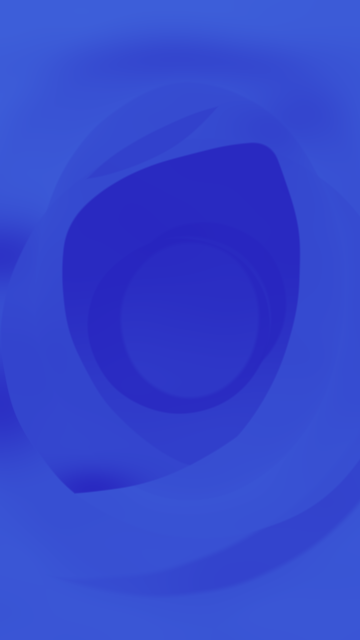
This background is drawn by a Shadertoy shader. Its source:

```glsl
const vec3 DEEP_BLUE = vec3(0.148, 0.128, 0.742);
const vec3 SKY_BLUE = vec3(0.245, 0.385, 0.857);
const vec2 CANVAS = vec2(0.5625, 1.0);
const float CRISP = 0.002;

vec2 hashGradient(vec2 cell) {
    float h = fract(sin(dot(cell, vec2(127.1, 311.7))) * 4375.85);
    return vec2(cos(6.2832 * h), sin(6.2832 * h));
}

float gradientNoise(vec2 p) {
    vec2 i = floor(p), f = fract(p);
    vec2 u = f * f * f * (f * (f * 6.0 - 15.0) + 10.0);
    vec2 e = vec2(0.0, 1.0);
    float low = mix(dot(hashGradient(i), f),
                    dot(hashGradient(i + e.yx), f - e.yx), u.x);
    float high = mix(dot(hashGradient(i + e), f - e),
                     dot(hashGradient(i + 1.0), f - 1.0), u.x);
    return mix(low, high, u.y);
}

float disc(vec2 p, vec2 center, float radius) {
    return length(p - center) - radius;
}

float ellipse(vec2 p, vec2 center, vec2 radii) {
    return (length((p - center) / radii) - 1.0) * min(radii.x, radii.y);
}

// Intersection with a rounded corner
float roundMax(float a, float b, float k) {
    float h = max(k - abs(a - b), 0.0) / k;
    return max(a, b) + h * h * k * 0.25;
}

float glow(vec2 p, vec2 center, vec2 size) {
    vec2 q = (p - center) / size;
    return exp(-dot(q, q));
}

// Paints a translucent shape over the current tone
float layer(float tone, float paint, float dist, float soft, float opacity) {
    return mix(tone, paint, opacity * (1.0 - smoothstep(-soft, soft, dist)));
}

float backdrop(vec2 p) {
    float tone = mix(0.80, 0.94, smoothstep(0.55, 1.0, p.y));
    tone -= 0.05 * smoothstep(0.3, 0.56, p.x) * smoothstep(0.3, 0.6, p.y);
    // Wide soft halo with a darker rim
    float halo = ellipse(p, vec2(0.28, 0.505), vec2(0.36, 0.45));
    tone = layer(tone, 0.70, halo, 0.035, 0.8);
    tone -= 0.18 * glow(p, vec2(0.30, 0.905), vec2(0.22, 0.035));
    tone -= 0.12 * glow(p, vec2(0.50, 0.84), vec2(0.08, 0.06));
    // Light and shadow along the left side
    tone += 0.10 * glow(p, vec2(0.04, 0.73), vec2(0.12, 0.07));
    tone -= 0.44 * glow(p, vec2(0.0, 0.60), vec2(0.10, 0.05));
    tone -= 0.50 * glow(p, vec2(0.0, 0.37), vec2(0.09, 0.08));
    // Lower right crescent
    float crescent = max(disc(p, vec2(0.247, 0.479), 0.411),
                         -disc(p, vec2(0.135, 0.609), 0.514));
    float fade = smoothstep(0.16, 0.36, p.x);
    return layer(tone, 0.50, crescent, 0.006, 0.35 + 0.5 * fade);
}

float rings(vec2 p, float tone) {
    float broad = disc(p, vec2(0.315, 0.471), 0.3125);
    float tall = ellipse(p, vec2(0.297, 0.544), vec2(0.242, 0.326));
    float lower = smoothstep(0.5, 0.2, p.y);
    tone = layer(tone, 0.61 + 0.14 * lower, broad, CRISP, 0.8);
    tone = layer(tone, 0.61 + 0.07 * lower, tall, CRISP, 0.75);
    tone += 0.05 * exp(-abs(tall) * 55.0);
    tone -= 0.13 * glow(p, vec2(0.43, 0.80), vec2(0.07, 0.05));
    // Shaded lobe tapering to the lower left
    float lobe = max(disc(p, vec2(0.103, 0.672), 0.443), broad);
    lobe = max(lobe, disc(p, vec2(0.059, 0.586), 0.410));
    float below = smoothstep(0.66, 0.42, p.y);
    tone = layer(tone, 0.53, lobe, CRISP, 0.75 * below);
    float tip = glow(p, vec2(0.145, 0.235), vec2(0.08, 0.035));
    tone = layer(tone, 0.06, lobe, CRISP, 0.85 * tip);
    // Slim leaf above the hollow
    float leaf = max(disc(p, vec2(0.444, 0.402), 0.443),
                     disc(p, vec2(0.098, 1.03), 0.312));
    return layer(tone, 0.45, leaf, CRISP, 0.8);
}

float hollow(vec2 p, float tone) {
    // Egg made of four overlapping arcs
    float egg = roundMax(disc(p, vec2(0.458, 0.176), 0.605),
                         disc(p, vec2(0.421, 0.572), 0.324), 0.04);
    egg = roundMax(egg, disc(p, vec2(0.059, 0.586), 0.410), 0.03);
    egg = max(egg, disc(p, vec2(0.103, 0.672), 0.443));
    float depth = smoothstep(0.62, 0.28, p.y);
    tone = layer(tone, mix(0.11, 0.46, depth), egg, CRISP, 0.96);
    // Sliver around the upper right of the well
    float sliver = max(disc(p, vec2(0.319, 0.525), 0.128),
                       -disc(p, vec2(0.293, 0.501), 0.130));
    tone = layer(tone, 0.05, sliver, 0.003, 0.7);
    // Dark well and its paler floor
    float well = ellipse(p, vec2(0.280, 0.491), vec2(0.142, 0.137));
    tone = layer(tone, 0.07 + 0.07 * depth, well, CRISP, 0.85);
    float pool = ellipse(p, vec2(0.297, 0.500), vec2(0.108, 0.121));
    float poolTone = mix(0.17, 0.36, smoothstep(0.60, 0.40, p.y));
    return layer(tone, poolTone, pool, 0.004, 0.95);
}

void mainImage(out vec4 fragColor, in vec2 fragCoord) {
    vec2 p = fragCoord / iResolution.xy * CANVAS;
    // Slight hand-painted waver
    vec2 waver = vec2(gradientNoise(p * 9.0), gradientNoise(p * 9.0 + 31.0));
    vec2 q = p + 0.004 * waver;
    float tone = hollow(q, rings(q, backdrop(q)));
    tone += 0.03 * gradientNoise(p * vec2(7.0, 12.0) + 5.0);
    fragColor = vec4(mix(DEEP_BLUE, SKY_BLUE, clamp(tone, 0.0, 1.0)), 1.0);
}
```
